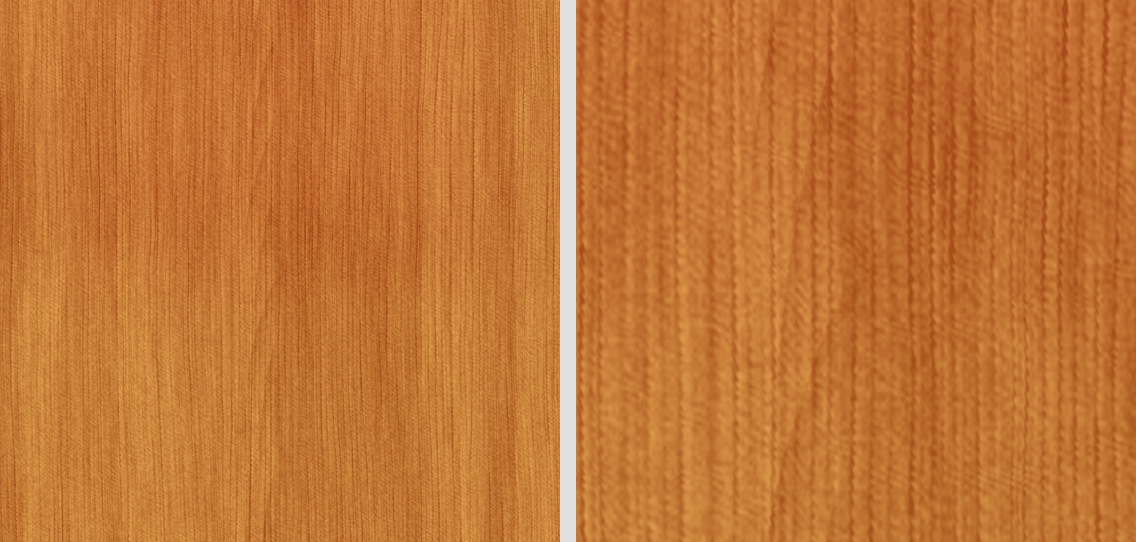
Left: the whole. Right: its middle third, enlarged.
Reproduce this texture procedurally as a WebGL 2 fragment shader.

```glsl
#version 300 es
precision highp float;
// Warm cherry wood with upright grain: soft boards, stretched noise streaks,
// thin beaded pore lines, slanting flames beside a seam, faint knots and a fine
// diagonal weave all add to one tone, which a colour ramp turns into wood.
uniform vec2 u_resolution;
out vec4 fragColor;

float hash(vec2 p) {
    return fract(sin(dot(p, vec2(127.1, 311.7))) * 43758.5453);
}

float noise(vec2 p) {
    vec2 i = floor(p), f = fract(p);
    f = f * f * (3.0 - 2.0 * f);
    return mix(mix(hash(i), hash(i + vec2(1, 0)), f.x),
               mix(hash(i + vec2(0, 1)), hash(i + vec2(1, 1)), f.x), f.y);
}

// Signed noise in -1..1
float wave(vec2 p) { return 2.0 * noise(p) - 1.0; }

// Each entry: edge position, softness, change of tone across the edge
const vec3 BOARDS[8] = vec3[8](
    vec3(0.035, 0.010, 0.28), vec3(0.135, 0.040, -0.20),
    vec3(0.212, 0.005, 0.19), vec3(0.489, 0.002, -0.34),
    vec3(0.545, 0.040, 0.13), vec3(0.753, 0.0015, 0.28),
    vec3(0.860, 0.005, -0.25), vec3(0.921, 0.002, 0.28));

float boardTone(float x) {
    float tone = 0.37;
    for (int i = 0; i < 8; i++) {
        vec3 b = BOARDS[i];
        tone += b.z * smoothstep(b.x - b.y, b.x + b.y, x);
    }
    return tone;
}

// Thin dark lines with a faint light rim, broken along their length
float poreLines(vec2 p, float count, float seed) {
    float s = p.x * count + 0.9 * wave(vec2(p.x * 14.0 + seed, p.y * 2.6));
    float id = floor(s);
    float centre = 0.5 + 0.4 * (hash(vec2(id, seed)) - 0.5);
    float d = (fract(s) - centre) / count;
    float strength = 0.3 + 0.7 * hash(vec2(id, seed + 3.0));
    strength *= 0.15 + 0.7 * noise(vec2(id * 7.3 + seed, p.y * 9.0))
              + 0.5 * noise(vec2(id * 3.7 + seed, p.y * 45.0));
    float line = 1.0 - smoothstep(0.0002, 0.0022, abs(d));
    float rim = 1.0 - smoothstep(0.0, 0.0018, abs(d - 0.0031));
    return strength * (line - 0.35 * rim);
}

// Arcs that rise into the seam, shaded on the seam side
float flames(vec2 p) {
    float dark = 0.0;
    for (int i = 0; i < 7; i++) {
        float k = float(i);
        float base = k * 0.155 - 0.12 + 0.06 * hash(vec2(k, 4.0));
        float h = (p.y - base) / (0.24 + 0.12 * hash(vec2(k, 9.0)));
        float reach = 0.025 + 0.03 * hash(vec2(k, 2.0));
        float d = p.x - 0.491 + reach * (1.0 - h * h);
        float span = smoothstep(0.0, 0.35, h) * (1.0 - smoothstep(0.85, 1.0, h));
        float edge = smoothstep(-0.0015, 0.0005, d) * exp(-max(d, 0.0) * 110.0);
        dark += span * edge * (1.0 - smoothstep(0.488, 0.492, p.x));
    }
    return min(dark, 1.3);
}

// Small faint flecks: a broken ring crossed by a short level mark
float knots(vec2 p) {
    float dark = 0.0;
    for (int i = 0; i < 9; i++) {
        float k = float(i);
        vec2 c = vec2((k + hash(vec2(k, 21.0))) / 9.0, 0.2 + 0.75 * hash(vec2(k, 35.0)));
        vec2 q = p - c;
        q += 0.005 * vec2(wave(p * 70.0), wave(p * 70.0 + 40.0));
        float ring = 1.0 - smoothstep(0.001, 0.003, abs(length(q) - 0.008));
        float mark = 1.0 - smoothstep(0.001, 0.003, abs(q.y + 0.004));
        mark *= 1.0 - smoothstep(0.008, 0.03, abs(q.x));
        dark += max(0.6 * ring, mark) * noise(p * 90.0 + k);
    }
    return dark;
}

void main() {
    vec2 uv = gl_FragCoord.xy / u_resolution;
    float weave = sin(6.2832 * (uv.x * 85.0 + uv.y * 125.0 + 0.9 * wave(uv * 55.0)));
    vec2 p = uv;
    p.x += 0.005 * wave(vec2(uv.x * 6.0, uv.y * 3.0));
    p.x += 0.0015 * wave(vec2(uv.x * 30.0, uv.y * 14.0));
    p.x += 0.0005 * weave;

    // Boards and cloudy shading
    float tone = boardTone(mix(uv.x, p.x, 0.4));
    float band = exp(-pow((uv.y - 0.6 + 0.05 * wave(uv * 3.0)) / 0.14, 2.0));
    tone -= 0.02 + 0.17 * band * (0.4 + noise(vec2(uv.x * 5.0 + 8.0, 1.0)));
    tone += 0.15 * wave(uv * vec2(5.0, 3.0) + 17.0);

    // Streaks of falling width
    tone += 0.11 * wave(p * vec2(24.0, 1.8));
    tone += 0.14 * wave(p * vec2(70.0, 5.0) + 5.0);
    tone += 0.23 * wave(p * vec2(190.0, 14.0) + 31.0);

    // Pore lines, flames and knots
    tone += 0.08 - 0.72 * poreLines(p, 82.0, 1.0) - 0.45 * poreLines(p, 124.0, 6.0);
    tone -= 0.46 * flames(p) + 0.42 * knots(uv);

    // Diagonal weave and crisp speckle
    tone += 0.11 * weave * (0.3 + 1.2 * noise(uv * 60.0));
    tone += 0.16 * wave(uv * vec2(250.0, 170.0)) + 0.25 * wave(uv * vec2(430.0, 330.0) + 9.0);

    // Colour ramp, redder in the upper middle and golden below
    tone = clamp(tone, -0.5, 1.4);
    vec3 color = mix(vec3(0.71, 0.39, 0.16), vec3(0.83, 0.55, 0.27), tone);
    float red = smoothstep(0.3, 0.7, uv.y) * (1.0 - 0.7 * smoothstep(0.2, 0.5, abs(uv.x - 0.48)));
    color += mix(vec3(-0.003, 0.010, -0.004), vec3(0.006, -0.018, -0.008), red);
    fragColor = vec4(color, 1.0);
}
```
